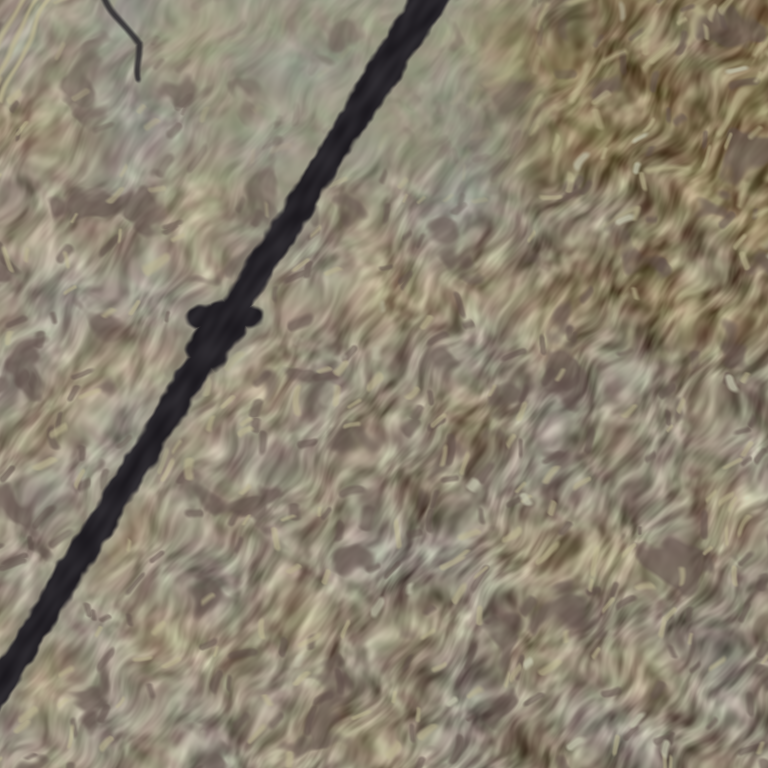
A Shadertoy shader for this texture:

```glsl
// Dry, matted ground crossed by a dark knotted rod.
// Stretched, warped gradient noise forms the fibres; scattered capsules add
// straw and litter, and broad soft masks shift the soil between grey and olive.

const vec3 SOIL = vec3(0.565, 0.528, 0.460);
const vec3 GREY_SOIL = vec3(0.590, 0.590, 0.525);
const vec3 OLIVE = vec3(0.490, 0.425, 0.295);
const vec3 PLUM = vec3(0.375, 0.315, 0.295);
const vec3 STRAW = vec3(0.755, 0.725, 0.575);
const vec3 PALE = vec3(0.770, 0.770, 0.680);
const vec3 ROD = vec3(0.145, 0.135, 0.155);
const float GRAIN_ANGLE = 0.98;

float hash(vec2 p) {
    vec3 q = fract(vec3(p.xyx) * 0.1031);
    q += dot(q, q.yzx + 33.33);
    return fract((q.x + q.y) * q.z);
}

vec2 gradientAt(vec2 cell) {
    float a = 6.2832 * hash(cell);
    return vec2(cos(a), sin(a));
}

float gradientNoise(vec2 p) {
    vec2 i = floor(p), f = p - i;
    vec2 u = f * f * f * (f * (f * 6.0 - 15.0) + 10.0);
    vec2 e = vec2(1.0, 0.0);
    float low = mix(dot(gradientAt(i), f), dot(gradientAt(i + e), f - e), u.x);
    float high = mix(dot(gradientAt(i + e.yx), f - e.yx),
                     dot(gradientAt(i + e.xx), f - e.xx), u.x);
    return mix(low, high, u.y);
}

// Coordinates along (x) and across (y) the given direction
vec2 alongAcross(vec2 p, float angle) {
    float c = cos(angle), s = sin(angle);
    return vec2(c * p.x + s * p.y, c * p.y - s * p.x);
}

float segmentDistance(vec2 p, vec2 a, vec2 b) {
    vec2 d = b - a;
    return length(p - a - d * clamp(dot(p - a, d) / dot(d, d), 0.0, 1.0));
}

float cover(float dist, float soft) {
    return 1.0 - smoothstep(-soft, soft, dist);
}

float softDisc(vec2 p, vec2 centre, vec2 radius) {
    return 1.0 - smoothstep(0.45, 1.1, length((p - centre) / radius));
}

// Randomly turned capsules, at most one per cell
float litter(vec2 p, float cells, float density, float halfLength, float radius, float seed) {
    vec2 q = p * cells, base = floor(q);
    float mask = 0.0;
    for (int y = -1; y <= 1; y++)
    for (int x = -1; x <= 1; x++) {
        vec2 id = base + vec2(x, y), key = id + seed;
        vec2 centre = id + vec2(hash(key + 3.1), hash(key + 7.7));
        float angle = GRAIN_ANGLE + 1.5 * (hash(key + 11.3) - 0.5);
        float size = mix(0.5, 1.0, hash(key + 17.9));
        vec2 arm = vec2(cos(angle), sin(angle)) * halfLength * size;
        float d = segmentDistance(q, centre - arm, centre + arm) - radius * size;
        mask = max(mask, cover(d, 0.08) * step(hash(key + 23.5), density));
    }
    return mask;
}

// Sum of fibre layers from clumps down to fine strands
float fibres(vec2 p) {
    vec2 g = alongAcross(p, GRAIN_ANGLE);
    return 0.75 * gradientNoise(g * vec2(11.0, 19.0))
         + 1.25 * gradientNoise(g * vec2(21.0, 46.0) + 31.0)
         + 0.85 * gradientNoise(g * vec2(43.0, 88.0) + 67.0)
         + 0.35 * gradientNoise(g * vec2(55.0, 170.0) + 91.0);
}

float rodDistance(vec2 p) {
    vec2 bottom = vec2(-0.03, 0.06), knot = vec2(0.295, 0.582), top = vec2(0.58, 1.035);
    float rough = 0.006 * gradientNoise(p * 34.0) + 0.003 * gradientNoise(p * 80.0);
    float shaft = min(segmentDistance(p, bottom, knot), segmentDistance(p, knot, top)) - 0.0175;
    shaft -= 0.005 * smoothstep(0.82, 0.95, p.y);
    float bulge = segmentDistance(p, vec2(0.270, 0.545), knot) - 0.027;
    float stubs = segmentDistance(p, vec2(0.255, 0.586), vec2(0.330, 0.588)) - 0.014;
    return min(shaft, min(bulge, stubs)) + rough;
}

void mainImage(out vec4 fragColor, in vec2 fragCoord) {
    vec2 p = fragCoord / iResolution.y;
    vec2 bend = vec2(gradientNoise(p * 15.0), gradientNoise(p * 15.0 + 50.0));
    vec2 w = p + 0.021 * bend;

    // Broad regions with ragged borders
    vec2 ragged = p + 0.13 * vec2(gradientNoise(p * 5.0 + 9.0), gradientNoise(p * 6.0 + 40.0));
    float bare = softDisc(ragged, vec2(0.46, 0.97), vec2(0.42, 0.30));
    float dry = softDisc(ragged, vec2(0.98, 0.86), vec2(0.42, 0.36));
    float rightSide = smoothstep(0.1, 0.65, p.x - 0.35 * p.y + 0.1);

    // Soil, hue drift and fibre tone
    vec3 color = SOIL + mix(0.035, -0.012, rightSide);
    color = mix(color, GREY_SOIL, 0.8 * bare);
    color = mix(color, OLIVE, 0.75 * dry);
    color += vec3(0.04, 0.012, -0.05) * gradientNoise(p * 9.0 + 20.0);
    color += vec3(0.045, -0.01, 0.025) * gradientNoise(w * 38.0 + 70.0);
    float contrast = mix(0.18, 0.24, rightSide) * (1.0 - 0.6 * bare);
    color += contrast * fibres(w) * vec3(0.97, 1.02, 0.93);

    // Plum blotches, dark chips, straw and pale flecks
    float blotch = smoothstep(0.25, 0.43, gradientNoise(w * 13.0 + 5.0) + 0.25 * gradientNoise(w * 48.0));
    color = mix(color, PLUM, 0.62 * blotch * (1.0 - 0.4 * bare));
    float open = 1.0 - 0.8 * bare;
    color = mix(color, PLUM, 0.55 * open * litter(w, 30.0, 0.22, 0.32, 0.17, 13.0));
    color = mix(color, STRAW, 0.55 * open * litter(w, 32.0, 0.20, 0.36, 0.14, 47.0));
    color = mix(color, STRAW, 0.60 * dry * litter(w, 17.0, 0.55, 0.55, 0.11, 83.0));
    color = mix(color, PALE, 0.75 * open * rightSide * litter(w, 25.0, 0.07, 0.20, 0.16, 29.0));

    // Corner stalks and a thin dark twig
    for (int i = 0; i < 3; i++) {
        float shift = 0.018 * float(i);
        float stalk = segmentDistance(w, vec2(shift - 0.035, 0.87), vec2(0.035 + shift, 1.02));
        color = mix(color, STRAW, 0.7 * cover(stalk - 0.003, 0.003));
    }
    float twig = min(segmentDistance(w, vec2(0.13, 1.01), vec2(0.178, 0.945)),
                     segmentDistance(w, vec2(0.178, 0.945), vec2(0.188, 0.895)));
    color = mix(color, ROD, 0.8 * cover(twig - 0.004, 0.003));

    // Rod with a grey-green rim and faint lengthwise sheen
    float rod = rodDistance(p);
    color = mix(color, GREY_SOIL, 0.45 * cover(rod - 0.012, 0.012));
    vec3 rodColor = ROD + 0.07 * gradientNoise(alongAcross(p, 1.01) * vec2(24.0, 75.0));
    color = mix(color, rodColor, cover(rod, 0.0035));
    fragColor = vec4(clamp(color, 0.0, 0.82), 1.0);
}
```
